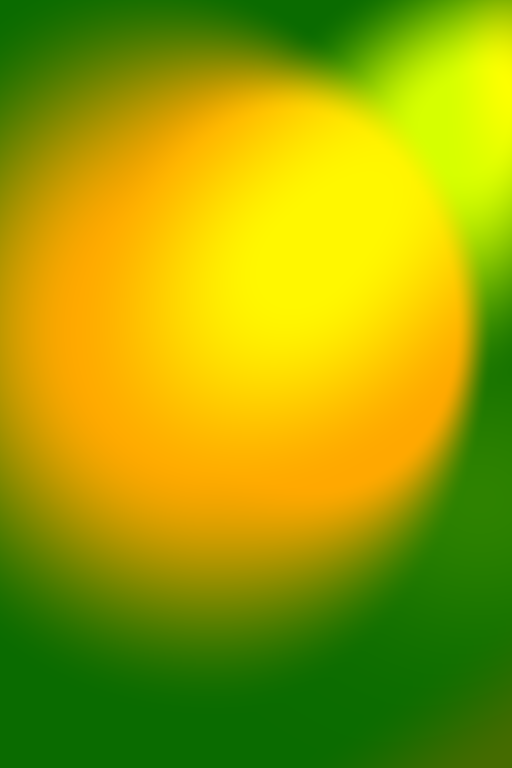
Write a WebGL 1 fragment shader that draws this background.

```glsl
precision highp float;
// Blurred golden orb with a lime glow at its upper right, on deep green.

uniform vec2 u_resolution;

const vec3 DEEP_GREEN = vec3(0.04, 0.42, 0.0);
const vec3 LEAF_GREEN = vec3(0.18, 0.51, 0.0);
const vec3 OLIVE = vec3(0.27, 0.42, 0.0);
const vec3 LIME = vec3(0.84, 1.0, 0.0);
const vec3 LEMON = vec3(1.0, 1.0, 0.0);
const vec3 YELLOW = vec3(1.0, 0.97, 0.0);
const vec3 ORANGE = vec3(1.0, 0.66, 0.0);

// Length of v in units of radii that differ on each side of the axes.
float lopsidedLength(vec2 v, vec2 negativeRadii, vec2 positiveRadii) {
  return length(v / mix(negativeRadii, positiveRadii, step(0.0, v)));
}

// Green field with a lighter patch at the right and an olive corner.
vec3 backdrop(vec2 p) {
  vec2 patchOffset = (p - vec2(0.625, 0.35)) / vec2(0.20, 0.17);
  vec3 color = mix(DEEP_GREEN, LEAF_GREEN, exp(-dot(patchOffset, patchOffset)));
  float corner = dot(p - vec2(0.574, 0.07), vec2(0.6, -0.8));
  return mix(color, OLIVE, smoothstep(-0.06, 0.10, corner));
}

// Lime light: rgb is its colour, a its coverage.
vec4 limeGlow(vec2 p, vec2 center) {
  vec2 offset = p - center;
  offset.y -= 0.3 * offset.x;
  float reach = lopsidedLength(offset, vec2(0.26, 0.30), vec2(0.17, 0.182));
  float warmth = smoothstep(-0.04, 0.05, p.x - center.x)
               * smoothstep(-0.15, 0.05, p.y - center.y);
  return vec4(mix(LIME, LEMON, warmth), 1.0 - smoothstep(0.25, 1.25, reach));
}

// Orb coverage: crisp toward the right, diffuse toward the lower left.
float orbCoverage(vec2 p, vec2 center, vec2 radii) {
  vec2 offset = (p - center) / radii;
  float radius = length(offset);
  float facing = dot(offset / max(radius, 0.001), vec2(0.954, 0.300));
  float blur = mix(0.46, 0.07, smoothstep(-0.3, 1.0, facing));
  float rim = 1.02 - 0.15 * blur;
  return 1.0 - smoothstep(rim - blur, rim + blur, radius);
}

// Yellow core stretched to the upper right, shading to orange.
vec3 orbColor(vec2 p, vec2 core) {
  vec2 offset = p - core;
  vec2 diagonal = vec2(offset.x + offset.y, offset.x - offset.y) * 0.7071;
  float reach = lopsidedLength(diagonal, vec2(0.3125, 0.221), vec2(0.547, 0.221));
  return mix(YELLOW, ORANGE, smoothstep(0.2, 1.2, reach));
}

void main() {
  // Canvas units: height 1, width 2/3.
  vec2 p = gl_FragCoord.xy / u_resolution * vec2(0.6667, 1.0);

  vec3 color = backdrop(p);
  vec4 glow = limeGlow(p, vec2(0.618, 0.857));
  color = mix(color, glow.rgb, glow.a);
  float orb = orbCoverage(p, vec2(0.273, 0.570), vec2(0.341, 0.358));
  color = mix(color, orbColor(p, vec2(0.404, 0.668)), orb);

  gl_FragColor = vec4(color, 1.0);
}
```
